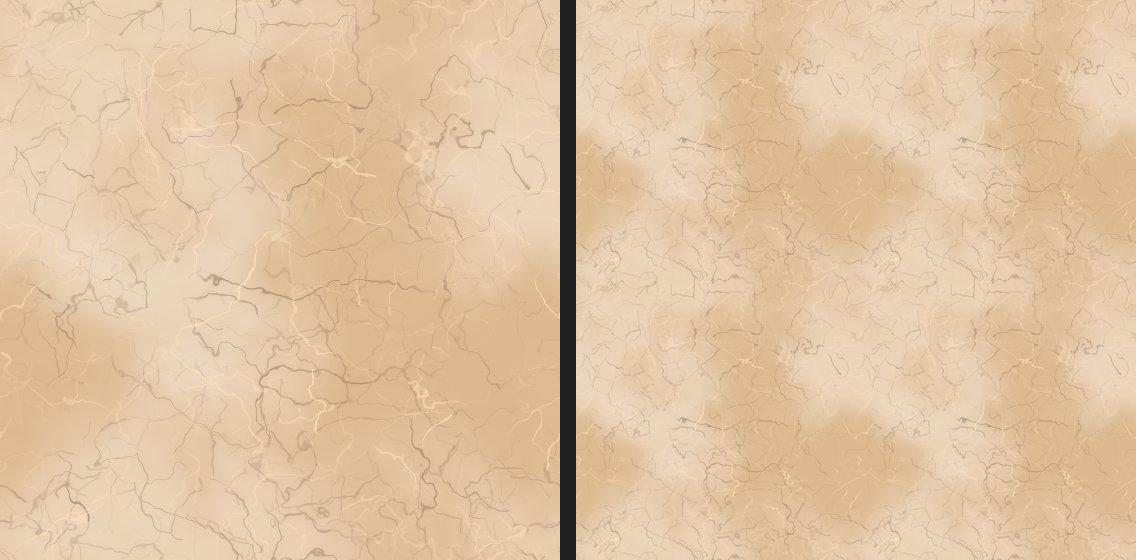
Left: one tile. Right: repeated 2 by 2.
A WebGL 1 fragment shader for this texture:

```glsl
precision highp float;
// Seamless warm cream marble crossed by thin, jagged light and dark veins.

uniform vec2 u_resolution;

const vec3 DEEP_SAND = vec3(0.860, 0.722, 0.552);
const vec3 PALE_SAND = vec3(0.922, 0.832, 0.730);
const vec3 MILK = vec3(0.935, 0.880, 0.810);
const vec3 LIGHT_VEIN = vec3(1.000, 0.880, 0.720);
const vec3 DARK_VEIN = vec3(0.620, 0.510, 0.400);
const float LIGHT_OPACITY = 0.92;
const float DARK_OPACITY = 0.72;
const float VEIN_HALF_WIDTH = 0.0017;
const float VEIN_KEEP = 0.62;      // share of cell borders that carry a vein
const float CLOUD_CELLS = 3.0;
const float COARSEST_CELLS = 5.0;  // vein network, largest layer
const float CELLS_STEP = 3.0;      // extra cells per finer layer

vec2 hash2(vec2 p) {
  vec3 q = fract(p.xyx * vec3(0.1031, 0.1030, 0.0973));
  q += dot(q, q.yzx + 33.33);
  return fract((q.xx + q.yz) * q.zy);
}

// Random pair for a lattice cell, repeating every n cells.
vec2 cellHash(vec2 cell, float n, float seed) {
  return hash2(floor(mod(cell + 0.5, n)) + seed * vec2(17.0, 29.0));
}

// Two channels of value noise with n cells across the canvas.
vec2 noise2(vec2 uv, float n, float seed) {
  vec2 p = uv * n;
  vec2 c = floor(p);
  vec2 f = p - c;
  f = f * f * f * (f * (f * 6.0 - 15.0) + 10.0);
  vec2 low = mix(cellHash(c, n, seed), cellHash(c + vec2(1.0, 0.0), n, seed), f.x);
  vec2 high = mix(cellHash(c + vec2(0.0, 1.0), n, seed), cellHash(c + 1.0, n, seed), f.x);
  return mix(low, high, f.y);
}

vec2 clouds(vec2 uv, float seed) {
  vec2 sum = vec2(0.0);
  float n = CLOUD_CELLS;
  float weight = 0.53;
  for (int i = 0; i < 5; i++) {
    sum += weight * noise2(uv, n, seed + float(i));
    n *= 2.0;
    weight *= 0.48;
  }
  return sum;
}

// Bends straight cell borders into ragged cracks.
vec2 crackle(vec2 uv, float seed) {
  vec2 bend = 0.080 * (noise2(uv, 6.0, seed) - 0.5);
  bend += 0.034 * (noise2(uv, 19.0, seed + 1.0) - 0.5);
  bend += 0.016 * (noise2(uv, 47.0, seed + 2.0) - 0.5);
  bend += 0.006 * (noise2(uv, 101.0, seed + 3.0) - 0.5);
  return uv + bend;
}

float borderKey(vec2 h) {
  return dot(h, vec2(13.0, 7.0));
}

// Coverage of veins along a random choice of Voronoi borders.
float veins(vec2 uv, float n, float seed) {
  vec2 p = crackle(uv, seed) * n;
  vec2 home = floor(p);
  vec2 nearest = home;
  vec2 toNearest = vec2(0.0);
  float best = 16.0;
  for (int y = -1; y <= 1; y++) {
    for (int x = -1; x <= 1; x++) {
      vec2 cell = home + vec2(float(x), float(y));
      vec2 r = cell + cellHash(cell, n, seed) - p;
      if (dot(r, r) < best) {
        best = dot(r, r);
        nearest = cell;
        toNearest = r;
      }
    }
  }
  float key = borderKey(cellHash(nearest, n, seed));
  float aa = 0.9 / u_resolution.y;
  float cover = 0.0;
  for (int y = -2; y <= 2; y++) {
    for (int x = -2; x <= 2; x++) {
      if (x == 0 && y == 0) continue;
      vec2 cell = nearest + vec2(float(x), float(y));
      vec2 h = cellHash(cell, n, seed);
      vec2 r = cell + h - p;
      float d = dot(0.5 * (toNearest + r), normalize(r - toNearest)) / n;
      float pick = fract(key + borderKey(h));
      float strength = smoothstep(1.0 - VEIN_KEEP, 1.0, pick);
      float w = VEIN_HALF_WIDTH * mix(0.55, 1.1, strength);
      float line = 1.0 - smoothstep(w - aa, w + aa, d);
      float halo = 0.10 * exp(-d / 0.006);
      cover = max(cover, max(line, halo) * sqrt(strength));
    }
  }
  // Veins thin out and end where this slow noise is low.
  float presence = noise2(uv, 7.0, seed + 5.0).x;
  return cover * smoothstep(0.25, 0.65, presence);
}

void main() {
  vec2 uv = gl_FragCoord.xy / u_resolution;

  // Soft stone body with milky patches.
  vec2 drift = 0.10 * (noise2(uv, 4.0, 3.0) - 0.5);
  vec2 cloud = clouds(uv + drift, 11.0);
  vec3 color = mix(DEEP_SAND, PALE_SAND, smoothstep(0.22, 0.78, cloud.x));
  color = mix(color, MILK, 0.55 * smoothstep(0.54, 0.80, cloud.y));

  // Vein networks, from coarse and bold to fine and faint.
  float light = 0.0;
  float dark = 0.0;
  for (int i = 0; i < 4; i++) {
    float layer = float(i);
    float n = COARSEST_CELLS + CELLS_STEP * layer;
    float fade = 1.0 - 0.22 * layer;
    light = max(light, fade * veins(uv, n, 20.0 + 9.0 * layer));
    dark = max(dark, fade * veins(uv, n + 1.0, 70.0 + 9.0 * layer));
  }
  color = mix(color, DARK_VEIN, DARK_OPACITY * dark);
  color = mix(color, LIGHT_VEIN, LIGHT_OPACITY * light);
  gl_FragColor = vec4(color, 1.0);
}
```
